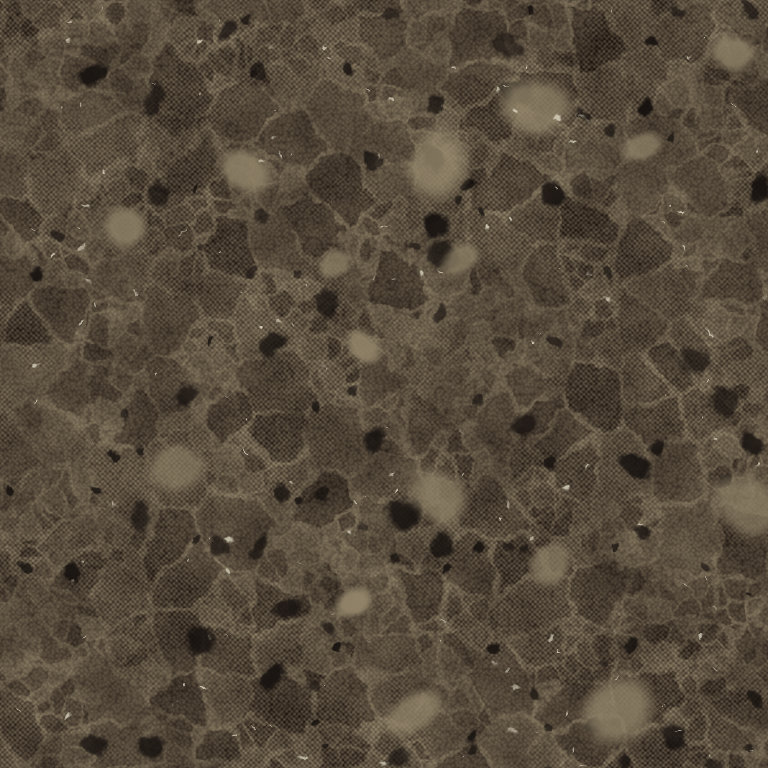
This texture is drawn by a WebGL 2 fragment shader. Its source:

```glsl
#version 300 es
precision highp float;

uniform vec2 u_resolution;
out vec4 fragColor;

const float TAU = 6.2831853;
const vec3 DARK_BROWN = vec3(0.15, 0.11, 0.085);
const vec3 CREAM = vec3(0.55, 0.50, 0.40);
const vec3 PIT = vec3(0.095, 0.075, 0.065);
const vec3 GLINT = vec3(0.86, 0.84, 0.76);

vec3 hash3(vec2 p) {
    vec3 q = fract(p.xyx * vec3(0.1031, 0.1030, 0.0973));
    q += dot(q, q.yxz + 33.33);
    return fract((q.xxy + q.yzz) * q.zyx);
}

mat2 rotation(float angle) {
    float c = cos(angle), s = sin(angle);
    return mat2(c, s, -s, c);
}

// Layered sines, roughly -1 to 1
float clouds(vec2 p) {
    float sum = 0.0, amplitude = 0.5;
    for (int i = 0; i < 5; i++) {
        sum += amplitude * sin(p.x + 1.7 * sin(p.y));
        p = rotation(0.9) * p * 1.9 + 2.3;
        amplitude *= 0.6;
    }
    return sum;
}

// Cellular noise: nearest distance, gap to the second nearest, cell id
vec3 cells(vec2 p, float seed) {
    vec2 base = floor(p);
    float first = 8.0, second = 8.0, id = 0.0;
    for (int y = -1; y <= 1; y++)
    for (int x = -1; x <= 1; x++) {
        vec2 cell = base + vec2(x, y);
        vec3 h = hash3(cell + seed);
        float d = length(cell + h.xy - p);
        if (d < first) {
            second = first;
            first = d;
            id = h.z;
        } else {
            second = min(second, d);
        }
    }
    return vec3(first, second - first, id);
}

// Coverage of randomly turned ellipses, one candidate per grid cell
float scatter(vec2 p, float chance, vec2 sizes, float stretch, float soft, float seed) {
    vec2 base = floor(p);
    float cover = 0.0;
    for (int y = -1; y <= 1; y++)
    for (int x = -1; x <= 1; x++) {
        vec2 cell = base + vec2(x, y);
        vec3 place = hash3(cell + seed);
        vec3 form = hash3(cell + seed + 57.0);
        if (place.z > chance) continue;
        vec2 d = rotation(TAU * form.x) * (p - cell - 0.1 - 0.8 * place.xy);
        d.y *= mix(1.0, stretch, form.y);
        float r = length(d) / mix(sizes.x, sizes.y, form.z);
        float opacity = mix(0.65, 1.0, fract(form.x * 7.0));
        cover = max(cover, opacity * (1.0 - smoothstep(1.0 - soft, 1.0 + soft, r)));
    }
    return cover;
}

// Fine woven lattice, faded out when the pixels are too coarse for it
float weave(vec2 p, float frequency, float pixel) {
    vec2 wave = cos(TAU * frequency * p);
    return wave.x * wave.y * (1.0 - smoothstep(0.35, 0.6, frequency * pixel));
}

void main() {
    float pixel = 1.0 / u_resolution.y;
    vec2 uv = gl_FragCoord.xy * pixel;
    float broad = clouds(uv * 9.0 + 4.0);
    float patchy = clouds(uv * 31.0 + 11.0);
    vec2 ragged = vec2(clouds(uv * 70.0), clouds(uv.yx * 70.0 + 5.0));
    vec2 p = uv + 0.006 * ragged;

    // Large pebbles, with finer gravel between them
    vec3 pebble = cells(p * 15.0, 3.0);
    vec3 gravel = cells(p * 36.0, 41.0);
    float whole = smoothstep(0.40, 0.48, pebble.z) * smoothstep(0.03, 0.14, pebble.y);
    float pebbleTone = 0.25 + 0.24 * fract(pebble.z * 13.0);
    float gravelTone = 0.27 + 0.30 * gravel.z;
    float veins = 1.0 - smoothstep(0.03, 0.24, gravel.y);
    float rims = 1.0 - smoothstep(0.02, 0.13, pebble.y);
    float tone = mix(gravelTone, pebbleTone, whole);
    tone = mix(tone, 0.70, veins * (1.0 - 0.85 * whole) * (0.6 + 0.35 * patchy));
    tone = mix(tone, 0.70, rims * (0.5 + 0.3 * patchy));

    // Mottling, grain and weave
    tone += 0.07 * broad + 0.09 * patchy + 0.05 * ragged.x;
    tone += 0.30 * (0.45 - cells(uv * 210.0, 9.0).x);
    float woven = smoothstep(-0.35, 0.45, clouds(uv * 13.0 + 23.0));
    tone += 0.21 * mix(0.25, 1.0, woven) * weave(uv + 0.0008 * ragged, 150.0, pixel);
    vec3 color = mix(DARK_BROWN, CREAM, clamp(tone, -0.1, 1.05));

    // Dark pits and soft cream stones
    float pits = scatter(p * 13.0, 0.26, vec2(0.13, 0.29), 1.8, 0.28, 71.0);
    pits = max(pits, scatter(p * 30.0, 0.08, vec2(0.16, 0.30), 1.6, 0.35, 19.0));
    color = mix(color, PIT * (1.0 + 0.25 * patchy), 0.94 * pits);
    vec2 blurred = uv + 0.005 * vec2(patchy, clouds(uv * 27.0 + 7.0));
    float stones = scatter(blurred * 8.0, 0.34, vec2(0.17, 0.40), 1.5, 0.38, 133.0);
    color = mix(color, CREAM * (1.03 + 0.04 * broad), 0.97 * stones);

    // Tiny clustered glints
    float glints = scatter(p * 32.0, 0.30, vec2(0.05, 0.13), 4.0, 0.5, 211.0);
    color = mix(color, GLINT, 0.85 * glints * smoothstep(-0.15, 0.3, patchy));

    fragColor = vec4(color, 1.0);
}
```
